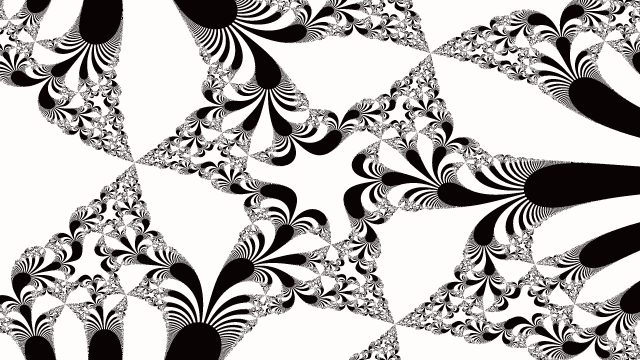
Give the GLSL for this pattern, as a Shadertoy shader.

```glsl
// Julia set of the entire map z -> exp(z^3) + c, with threefold symmetry.
// Points that escape form dark fingers; points drawn into the attracting
// three-cycle stay pale. Each pixel averages a grid of samples.

const vec3 PAPER = vec3(1.0, 0.99, 0.99);
const vec3 INK = vec3(0.04, 0.01, 0.01);
const vec2 HALF_VIEW = vec2(1.5, 1.0);   // half extent of the plane shown
const vec2 SHIFT = vec2(0.0, 0.59);      // the constant c
const float ESCAPE_POWER = 12.5;         // exponent that counts as escaped
const float SETTLE_POWER = -8.0;         // exponent that lands on c
const int MAX_STEPS = 60;
const int GRID = 4;                      // samples per pixel side

vec2 complexCube(vec2 z) {
    vec2 sq = z * z;
    return vec2(z.x * (sq.x - 3.0 * sq.y), z.y * (3.0 * sq.x - sq.y));
}

vec2 complexExp(vec2 z) {
    return exp(z.x) * vec2(cos(z.y), sin(z.y));
}

// 1 where the orbit of z escapes, 0 where it settles
float escapes(vec2 z, vec2 shift) {
    for (int i = 0; i < MAX_STEPS; i++) {
        vec2 power = complexCube(z);
        if (power.x > ESCAPE_POWER) return 1.0;
        if (power.x < SETTLE_POWER) return 0.0;
        z = complexExp(power) + shift;
    }
    return 0.0;
}

// Canvas position to the complex plane, centred on the origin
vec2 toPlane(vec2 coord, vec2 halfView) {
    return (2.0 * coord / iResolution.xy - 1.0) * halfView;
}

// Share of the pixel covered by escaping points
float inkCoverage(vec2 coord) {
    float total = 0.0;
    for (int j = 0; j < GRID; j++) {
        for (int i = 0; i < GRID; i++) {
            vec2 offset = (vec2(i, j) + 0.5) / float(GRID) - 0.5;
            total += escapes(toPlane(coord + offset, HALF_VIEW), SHIFT);
        }
    }
    return total / float(GRID * GRID);
}

void mainImage(out vec4 fragColor, in vec2 fragCoord) {
    fragColor = vec4(mix(PAPER, INK, inkCoverage(fragCoord)), 1.0);
}
```
